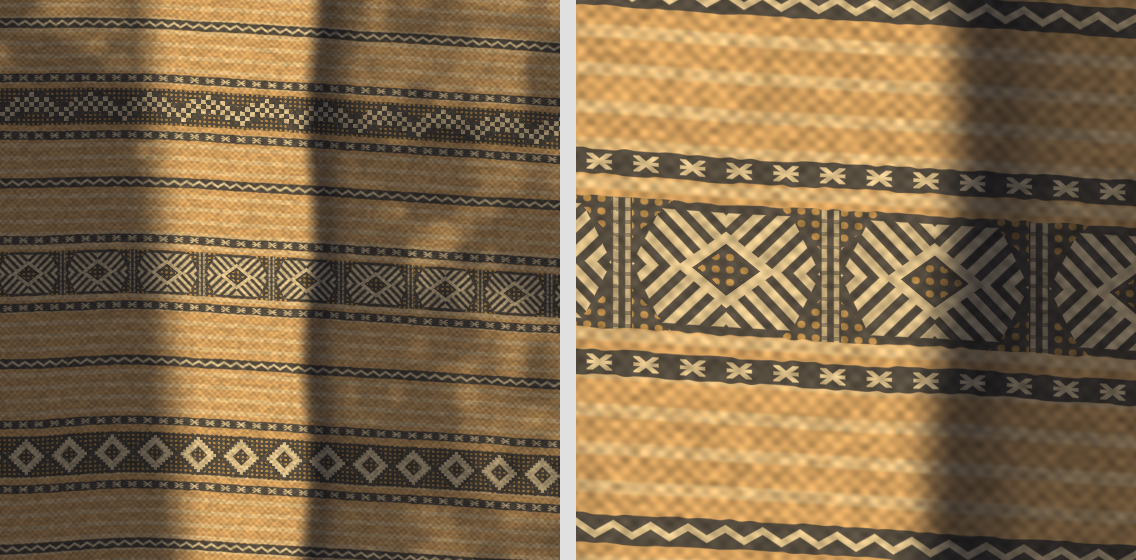
Left, the full canvas; right, a detail of the centre.
This texture is drawn by a Shadertoy shader. Its source:

```glsl
// Sunlit handwoven cloth: striped tan ground, dark patterned bands, a soft fold and shadows.
#define THREADS 190.0
#define STRIPE_PERIOD 0.0225
#define ZIGZAG_REPEATS 45.0
#define STAR_REPEATS 36.0
#define CHECK_PERIOD 0.105
#define RAY_PERIOD 0.1242
#define DIAMOND_PERIOD 0.0768
#define WEAR 0.22
#define GROUND vec3(0.78, 0.60, 0.37)
#define PALE vec3(0.85, 0.75, 0.56)
#define DARK vec3(0.32, 0.29, 0.25)
#define GOLD vec3(0.73, 0.55, 0.29)

float hash(vec2 p) {
    vec3 q = fract(vec3(p.xyx) * 0.1031);
    q += dot(q, q.yzx + 33.33);
    return fract((q.x + q.y) * q.z);
}

float noise(vec2 p) {
    vec2 i = floor(p), f = fract(p);
    f = f * f * (3.0 - 2.0 * f);
    return mix(mix(hash(i), hash(i + vec2(1, 0)), f.x),
               mix(hash(i + vec2(0, 1)), hash(i + vec2(1, 1)), f.x), f.y);
}

// Coverage of a signed distance, softened by about one pixel.
float fill(float d) {
    float soft = 0.9 / iResolution.y;
    return 1.0 - smoothstep(-soft, soft, d);
}

// Triangle wave, +1 at whole numbers and -1 halfway between.
float tri(float x) { return abs(fract(x) - 0.5) * 4.0 - 1.0; }

// Centred coordinate within a repeat.
float cell(float x, float period) { return (fract(x / period) - 0.5) * period; }

// Small raised stitches on a grid.
float stitches(vec2 p) {
    vec2 c = 0.5 + 0.5 * cos(6.2832 * p / vec2(0.0085, 0.0075));
    return smoothstep(0.2, 0.6, c.x * c.y);
}

// Each motif returns (pale thread, gold stitches).
vec2 checkZigzag(vec2 p) {
    vec2 size = vec2(CHECK_PERIOD / 12.0, 0.0085);
    vec2 id = floor(p / size), mid = (id + 0.5) * size;
    float off = abs(mid.y - 0.012 * tri((mid.x - 0.06) / CHECK_PERIOD));
    vec2 q = abs(p - mid) - size * 0.54;
    float check = fill(max(q.x, q.y)) * step(mod(id.x + id.y, 2.0), 0.5);
    return vec2(check * step(off, 0.0145), stitches(p) * step(0.0175, off));
}

vec2 rayedDiamond(vec2 p) {
    vec2 q = abs(vec2(cell(p.x + 0.012, RAY_PERIOD), p.y));
    float s = q.x + 1.3 * q.y;
    float ring = abs(s - 0.025) - 0.0048;
    float rib = abs(cell(q.x - q.y + 0.007, 0.0145)) * 0.75 - 0.0028;
    rib = max(rib, max(0.026 - s, max(q.y - 0.034, q.x + 0.5 * q.y - 0.056)));
    float post = fill(abs(q.x - 0.0585) - 0.0016) * (0.5 + 0.5 * step(0.3, fract(p.y * 130.0)));
    float gold = stitches(p) * (step(s, 0.017) + step(0.071, q.x + q.y) * step(q.x, 0.056));
    return vec2(max(fill(min(ring, rib)), post * 0.8), gold);
}

vec2 serratedDiamond(vec2 p) {
    vec2 q = abs(vec2(cell(p.x - 0.0086, DIAMOND_PERIOD), p.y));
    float s = q.x + q.y;
    float teeth = 0.0025 * tri((q.x - q.y) * 105.0);
    float ring = max(s - 0.032 - teeth, 0.0155 - s) * 0.7;
    return vec2(fill(ring), stitches(p) * (step(s, 0.013) + step(0.040, s)));
}

vec3 band(vec3 col, vec2 p, float halfWidth, vec2 motif) {
    float ragged = 0.0016 * (noise(p * 160.0) - 0.5);
    vec3 thread = mix(mix(DARK, GOLD, motif.y * 0.85), PALE, motif.x * 0.92);
    return mix(col, thread, fill(abs(p.y) - halfWidth + ragged));
}

vec3 cloth(vec2 p) {
    // Ground with fine pale stripes
    float stripe = smoothstep(0.1, 0.85, cos(6.2832 * (p.y - 0.256) / STRIPE_PERIOD));
    vec3 col = mix(GROUND, PALE, stripe * (0.35 + 0.4 * noise(p * vec2(230.0, 330.0))));

    // Narrow zigzag bands
    float lines[4] = float[4](0.040, 0.322, 0.641, 0.967);
    for (int i = 0; i < 4; i++) {
        vec2 q = vec2(p.x, lines[i] - p.y);
        float d = abs(q.y - 0.0034 * tri(q.x * ZIGZAG_REPEATS)) * 0.8 - 0.0019;
        col = band(col, q, 0.0088, vec2(fill(d), 0.0));
    }

    // Wide bands: centre, half width, distance to the starred borders
    vec3 wide[3] = vec3[3](vec3(0.188, 0.032, 0.0505), vec3(0.483, 0.039, 0.0595),
                           vec3(0.805, 0.037, 0.0575));
    for (int i = 0; i < 3; i++) {
        vec2 q = vec2(p.x, wide[i].x - p.y);
        vec2 motif = i == 0 ? checkZigzag(q) : i == 1 ? rayedDiamond(q) : serratedDiamond(q);
        col = band(col, q, wide[i].y, motif);
        vec2 b = vec2(q.x, abs(q.y) - wide[i].z);
        vec2 a = abs(vec2(cell(b.x, 1.0 / STAR_REPEATS), b.y));
        float star = min(abs(a.x - 1.3 * a.y) * 0.65 - 0.0015, a.y - 0.0011);
        star = max(star, max(a.x - 0.0075, a.y - 0.0048));
        col = band(col, b, 0.0075, vec2(fill(star), 0.0));
    }
    return col;
}

// Sunlight: soft left edge, sharp fold on the right, dappled patches beyond it.
float sunlight(vec2 p) {
    float fold = 0.562 - 0.015 * p.y + 0.007 * cos(p.y * 15.0);
    float sun = smoothstep(-0.05, 0.05, p.x - 0.26 - 0.07 * p.y);
    sun *= 1.0 - smoothstep(-0.022, 0.012, p.x - fold);
    float dapple = noise(p * vec2(9.0, 7.0)) * 0.65 + noise(p * 24.0 + 7.0) * 0.35;
    float patches = smoothstep(0.42, 0.82, dapple);
    float right = smoothstep(0.03, 0.12, p.x - fold) * (0.10 + 0.48 * patches);
    float left = (1.0 - smoothstep(0.08, 0.15, p.y)) * step(p.x, fold) * patches * 0.5;
    float glint = 0.5 * exp(-dot(p - vec2(0.26, 0.27), p - vec2(0.26, 0.27)) * 3000.0);
    float crease = 0.16 * exp(-pow((p.x - fold - 0.022) / 0.022, 2.0));
    return clamp(max(sun, left + glint) + right, 0.0, 1.0) - crease;
}

void mainImage(out vec4 fragColor, in vec2 fragCoord) {
    vec2 p = fragCoord / iResolution.xy;
    p.y = 1.0 - p.y;

    // Sagging of the bands across the cloth
    float d = p.x - 0.26;
    float sag = 0.031 * (d + sqrt(d * d + 0.006)) + 0.014 * p.y * smoothstep(0.26, 0.0, p.x);
    vec2 w = vec2(p.x, p.y - sag + 0.002 * (noise(p * 14.0) - 0.5));
    vec3 col = cloth(w);

    // Weave and uneven thread
    vec2 t = w * THREADS;
    float weave = cos(3.1416 * t.x) * cos(3.1416 * t.y);
    col *= 1.0 + 0.09 * weave + WEAR * (noise(t * vec2(0.8, 1.3)) - 0.5);

    // Cool shade to warm sun
    float sun = sunlight(p);
    col *= mix(vec3(0.45, 0.46, 0.52), vec3(1.05, 1.03, 0.98), sun);
    fragColor = vec4(clamp(col, 0.0, 1.0), 1.0);
}
```
